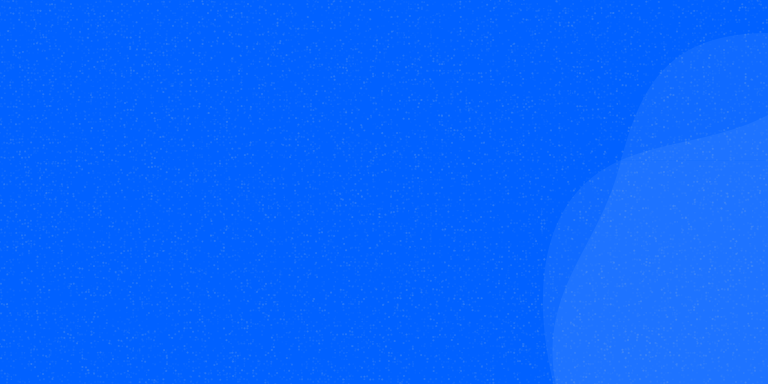
Reproduce this background procedurally as a Shadertoy shader.

```glsl
// Flat vivid blue with fine pale grain and two overlapping translucent waves at the right.

vec2 hash2(vec2 p) {
    vec3 q = fract(p.xyx * vec3(0.1031, 0.1030, 0.0973));
    q += dot(q, q.yzx + 33.33);
    return fract((q.xx + q.yz) * q.zy);
}

// Signed distance, positive to the right, from a cubic Bezier that descends in y.
float curveSide(vec2 p, vec2 a, vec2 b, vec2 c, vec2 d) {
    float t = 0.5;
    float stride = 0.25;
    vec2 point, tangent;
    for (int i = 0; i < 18; i++) {
        vec2 ab = mix(a, b, t), bc = mix(b, c, t), cd = mix(c, d, t);
        vec2 abc = mix(ab, bc, t), bcd = mix(bc, cd, t);
        point = mix(abc, bcd, t);
        tangent = bcd - abc;
        t += point.y > p.y ? stride : -stride;
        stride *= 0.5;
    }
    float side = (p.x - point.x) * abs(tangent.y) / max(length(tangent), 1e-5);
    return min(side, a.y - p.y);
}

// Sparse soft dots, one jittered candidate per cell.
float grain(vec2 p, float cells, float density, float pixel) {
    vec2 cell = floor(p * cells);
    vec2 jitter = 0.3 + 0.4 * hash2(cell);
    vec2 chance = hash2(cell + 71.7);
    float dist = length(fract(p * cells) - jitter) / cells;
    float dot = 1.0 - smoothstep(0.0006, 0.0018 + pixel, dist);
    return dot * step(chance.x, density) * mix(0.2, 1.0, chance.y * chance.y);
}

void mainImage(out vec4 fragColor, in vec2 fragCoord) {
    float pixel = 1.0 / iResolution.y;
    vec2 p = fragCoord * pixel;
    vec3 color = vec3(0.002, 0.380, 1.0);

    // Both wave outlines bend through their shared crossing.
    vec2 crossing = vec2(1.617, 0.583);
    float tall, low;
    if (p.y > crossing.y) {
        tall = curveSide(p, vec2(2.0, 0.914), vec2(1.732, 0.914), vec2(1.667, 0.766), crossing);
        low = curveSide(p, vec2(2.0, 0.7005), vec2(1.875, 0.635), vec2(1.732, 0.633), crossing);
    } else {
        tall = curveSide(p, crossing, vec2(1.5625, 0.349), vec2(1.393, 0.245), vec2(1.4505, -0.016));
        low = curveSide(p, crossing, vec2(1.380, 0.479), vec2(1.393, 0.193), vec2(1.445, -0.016));
    }
    float soft = 0.7 * pixel;
    color = mix(color, vec3(1.0), 0.06 * smoothstep(-soft, soft, tall));
    color = mix(color, vec3(1.0), 0.06 * smoothstep(-soft, soft, low));

    // Pale grain, slightly denser towards the upper left corner.
    float corner = exp(-4.0 * length(p - vec2(0.0, 1.0)));
    float specks = grain(p, 128.0, 0.20 + 0.15 * corner, pixel);
    specks += 0.5 * grain(p + 3.17, 173.0, 0.15, pixel);
    color = mix(color, vec3(0.50, 0.66, 0.88), 0.32 * min(specks, 1.0));

    fragColor = vec4(color, 1.0);
}
```
